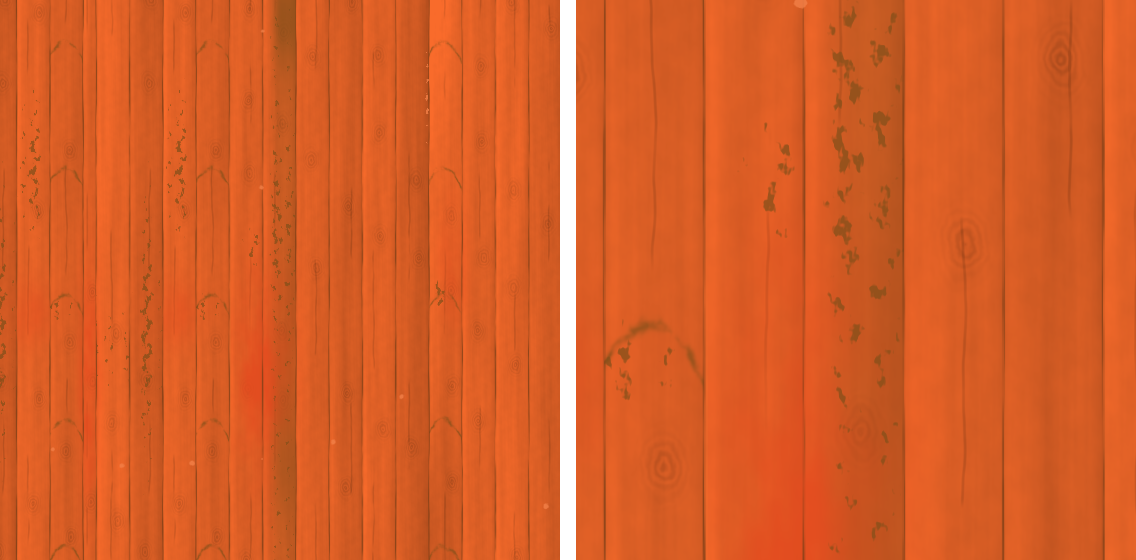
Left, the full canvas; right, a detail of the centre.
This texture is drawn by a Shadertoy shader. Its source:

```glsl
// Weathered orange planks: seventeen upright boards, one of them narrow, with
// grain and knots from warped layered sines, olive moss, red stains and chips.
// The first three boards share their seeds with a later group of boards.

float hash(vec2 p) {
    p = fract(p * vec2(0.1031, 0.1137) + 0.17);
    p += dot(p, p.yx + 33.33);
    return fract((p.x + p.y) * p.x * 7.31);
}

float bump(float v, float center, float width) {
    v = (v - center) / width;
    return exp(-v * v);
}

// Layered sines, each octave turned and bent by the other axis
float waves(vec2 p) {
    float sum = 0.0, amp = 0.5;
    for (int i = 0; i < 5; i++) {
        sum += amp * sin(p.x + 1.3 * sin(p.y));
        p = mat2(0.8, 0.6, -0.6, 0.8) * p * 1.7 + 2.1;
        amp *= 0.65;
    }
    return sum;
}

void mainImage(out vec4 fragColor, in vec2 fragCoord) {
    vec2 uv = fragCoord / iResolution.xy;
    float px = 1.0 / iResolution.y;
    float x = uv.x, y = uv.y;

    // Board layout: even pitch, restarted after the narrow board
    const float PITCH = 0.0594;
    float b = x > 0.172 ? (x - 0.172) / PITCH + 3.0 : (x - 0.0297) / PITCH;
    float id = floor(b);
    float seed = id < 2.0 ? id + 5.0 : id;
    float width = id == 2.0 ? 0.0235 : PITCH;
    float inBoard = fract(b) * PITCH;
    float f = inBoard / width;
    float seam = min(inBoard, width - inBoard);
    vec2 local = vec2(inBoard + seed * 1.7, y);

    // Knots: at most one per stretch of board, bending the grain around it
    float row = floor(y / 0.17 + seed * 0.37);
    float kh = hash(vec2(seed * 7.0, row * 13.0 + 3.0));
    vec2 k = vec2((f - 0.3 - 0.4 * kh) * width,
                  (fract(y / 0.17 + seed * 0.37) - 0.35 - 0.3 * fract(kh * 9.0)) * 0.17);
    float kd = length(k * vec2(1.0, 0.65)) + 0.0015 * waves(local * 150.0);
    float knot = step(0.4, kh) * bump(kd, 0.0, 0.011);
    vec2 bent = local + vec2(k.x * 0.7 * knot, 0.0);

    // Tone per board
    float tone = 0.6 + 0.28 * (hash(vec2(seed * 3.0, 5.0)) - 0.5) - 0.2 * (f - 0.5);
    tone -= 0.3 * bump(seed, 4.0, 0.4) + 0.16 * bump(seed, 10.0, 0.4);
    tone -= (0.15 + 0.3 * f) * bump(seed, 12.0, 0.4) + 0.2 * bump(seed, 16.0, 0.4);
    tone += (y - 0.42) * (1.1 - 0.6 * f) * bump(seed, 13.0, 0.4);
    tone += 0.12 * bump(inBoard, 0.005, 0.004) - 0.15 * bump(width - inBoard, 0.0, 0.008);

    // Grain, broad fading and knot rings
    tone += 0.15 * waves(bent * vec2(160.0, 5.0)) + 0.09 * waves(bent * vec2(45.0, 9.0) + 4.0);
    tone += 0.07 * waves(local * vec2(170.0, 120.0));
    tone -= knot * (0.3 + 0.22 * sin(kd * 1500.0));
    float crackX = 0.3 + 0.4 * hash(vec2(seed, 21.0)) + 0.03 * waves(vec2(seed, y * 25.0));
    float crack = smoothstep(0.0008 + px, 0.0002, abs(f - crackX) * width);
    tone -= 0.5 * crack * smoothstep(0.15, 0.5, waves(vec2(y * 14.0, seed * 3.0)));
    vec3 col = mix(vec3(0.75, 0.325, 0.125), vec3(0.955, 0.41, 0.165), clamp(tone, -0.4, 1.1));

    // Red stains
    float stain = bump(x, 0.16, 0.018) * bump(y, 0.32, 0.2)
                + bump(x, 0.468, 0.05) * bump(y, 0.34, 0.16) * step(0.412, x)
                + 0.5 * bump(x, 0.81, 0.025) * bump(y, 0.53, 0.1)
                + 0.4 * bump(seed, 5.0, 0.8) * bump(y, 0.44, 0.06);
    stain *= 0.75 + 0.4 * waves(local * vec2(60.0, 25.0));
    col = mix(col, vec3(0.89, 0.29, 0.12), clamp(stain, 0.0, 0.85));

    // Olive wash and speckled moss, gathered on a few boards
    vec3 olive = vec3(0.52, 0.31, 0.1);
    float mossBoard = bump(seed, 8.0, 0.4);
    float wash = mossBoard * smoothstep(0.1, 0.6, f)
               * (0.25 + 0.5 * bump(y, 0.97, 0.09) + 0.25 * bump(y, 0.17, 0.1));
    col = mix(col, olive, wash);
    float damp = 0.8 * bump(seed, 4.0, 0.4) * bump(y, 0.42, 0.24) * bump(f, 0.55, 0.4)
               + 0.85 * bump(seed, 5.0, 0.4) * bump(y, 0.7, 0.14) * bump(f, 0.45, 0.35)
               + 0.95 * bump(seed, 6.0, 0.4) * bump(y, 0.45, 0.025) * bump(f, 0.3, 0.35)
               + 0.75 * bump(seed, 7.0, 0.4) * bump(y, 0.56, 0.04) * bump(f, 0.7, 0.3)
               + 0.5 * bump(seed, 3.0, 0.4) * bump(y, 0.38, 0.08)
               + 0.9 * bump(seed, 13.0, 0.4) * bump(y, 0.475, 0.025) * bump(f, 0.3, 0.3)
               + 0.9 * mossBoard * bump(f, 0.55, 0.4) * (0.6 + 0.4 * bump(y, 0.6, 0.15));
    float moss = smoothstep(0.0, 0.35, waves(local * vec2(210.0, 130.0)) + 1.3 * damp - 1.25);
    col = mix(col, olive, 0.75 * moss);

    // Arched scars at an even spacing up some boards
    float arch = (fract((y - 0.025) / 0.225 + 0.5) - 0.5) * 0.225 + 0.12 * (f - 0.45) * (f - 0.45);
    arch = bump(arch + 0.004 * waves(local * 90.0), 0.0, 0.0035);
    arch *= bump(seed, 6.0, 0.4) + bump(seed, 13.0, 0.4);
    col = mix(col, olive, arch * clamp(0.4 + 0.5 * waves(local * 130.0), 0.0, 0.7));

    // Seams between boards, worn along their length
    float worn = clamp(0.45 + 0.5 * waves(vec2(y * 25.0, id * 4.0)), 0.1, 0.8);
    col = mix(col, vec3(0.5, 0.25, 0.09), worn * smoothstep(0.0008 + px, 0.0003, seam));

    // Pale chips: flaking along one seam and a few scattered spots
    float flake = bump(x, 0.762, 0.004) * bump(y, 0.82, 0.09);
    flake = smoothstep(0.0, 0.25, waves(uv * 230.0) + 1.4 * flake - 1.25);
    vec2 cell = floor(uv * 8.0);
    float ch = hash(cell * 11.0 + 2.0);
    vec2 spot = (fract(uv * 8.0) - 0.2 - 0.6 * vec2(ch, fract(ch * 17.0))) / 8.0;
    float radius = 0.001 + 0.004 * fract(ch * 31.0);
    float chip = step(0.86, ch) * smoothstep(px, -px, length(spot) + 0.001 * waves(uv * 300.0) - radius);
    col = mix(col, vec3(0.95, 0.5, 0.28), 0.8 * max(flake, chip));

    fragColor = vec4(clamp(col, 0.0, 1.0), 1.0);
}
```
